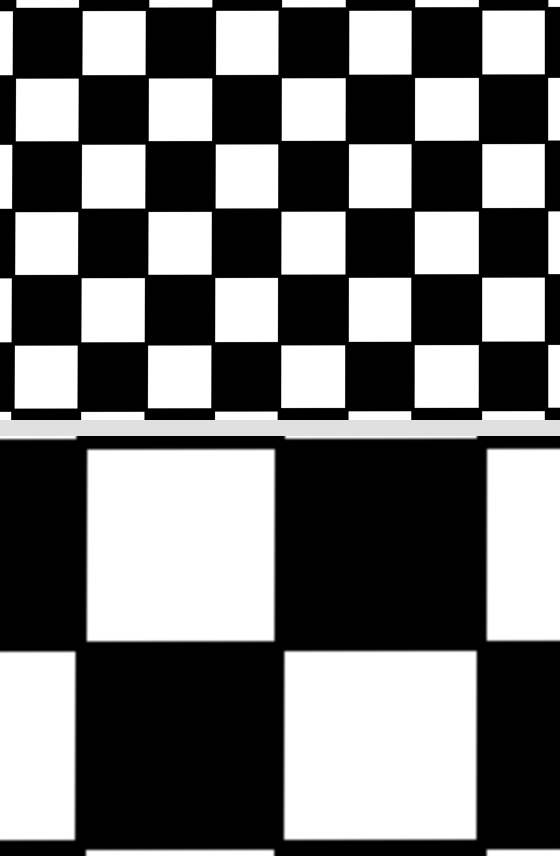
Top: the whole. Bottom: its middle third, enlarged.
Give the GLSL for this pattern, as a Shadertoy shader.

```glsl
// Checkerboard of separated white squares on black, slightly tilted and uneven.

const vec3 INK = vec3(0.0);
const vec3 PAPER = vec3(1.0);
const float PITCH = 0.159;                  // cell size, in canvas heights
const vec2 ORIGIN = vec2(0.1095, 0.102);    // centre of the lower-left white square
const float HALF_SIDE = 0.474;              // half side of a square, in cells
const float SOFTNESS = 0.011;               // edge blur, in cells

// Sine-free hash: two values in 0..1 per cell
vec2 hash22(vec2 p) {
    vec3 q = fract(p.xyx * vec3(0.1031, 0.1030, 0.0973));
    q += dot(q, q.yzx + 33.33);
    return fract((q.xx + q.yz) * q.zy);
}

// Small skew of the printed grid, fading out toward the right
vec2 skewGrid(vec2 p, float aspect) {
    float lean = 0.0045 * p.y * (1.0 - p.x / aspect);
    return p - vec2(lean, 0.0015 * p.x);
}

// Half extents: odd rows are taller, widths drift across the columns
vec2 squareExtent(vec2 cell, float odd) {
    float drift = clamp(cell.x - 1.5, -2.0, 2.0) * 0.0027;
    vec2 extent = vec2(HALF_SIDE) + vec2(mix(drift, -drift, odd), mix(-0.004, 0.005, odd));
    return extent + (hash22(cell + 17.0) - 0.5) * 0.003;
}

// Soft coverage of an axis-aligned box
float boxCoverage(vec2 p, vec2 extent, float blur) {
    vec2 inside = smoothstep(-blur, blur, extent - abs(p));
    return inside.x * inside.y;
}

float checkerboard(vec2 p, float pixel) {
    vec2 grid = (p - ORIGIN) / PITCH;
    vec2 cell = round(grid);
    float isWhite = 1.0 - mod(cell.x + cell.y, 2.0);
    float odd = mod(cell.y, 2.0);
    float blur = max(SOFTNESS, 0.7 * pixel / PITCH);
    return isWhite * boxCoverage(grid - cell, squareExtent(cell, odd), blur);
}

void mainImage(out vec4 fragColor, in vec2 fragCoord) {
    vec2 p = fragCoord / iResolution.y;
    p = skewGrid(p, iResolution.x / iResolution.y);
    float coverage = checkerboard(p, 1.0 / iResolution.y);
    fragColor = vec4(mix(INK, PAPER, coverage), 1.0);
}
```
